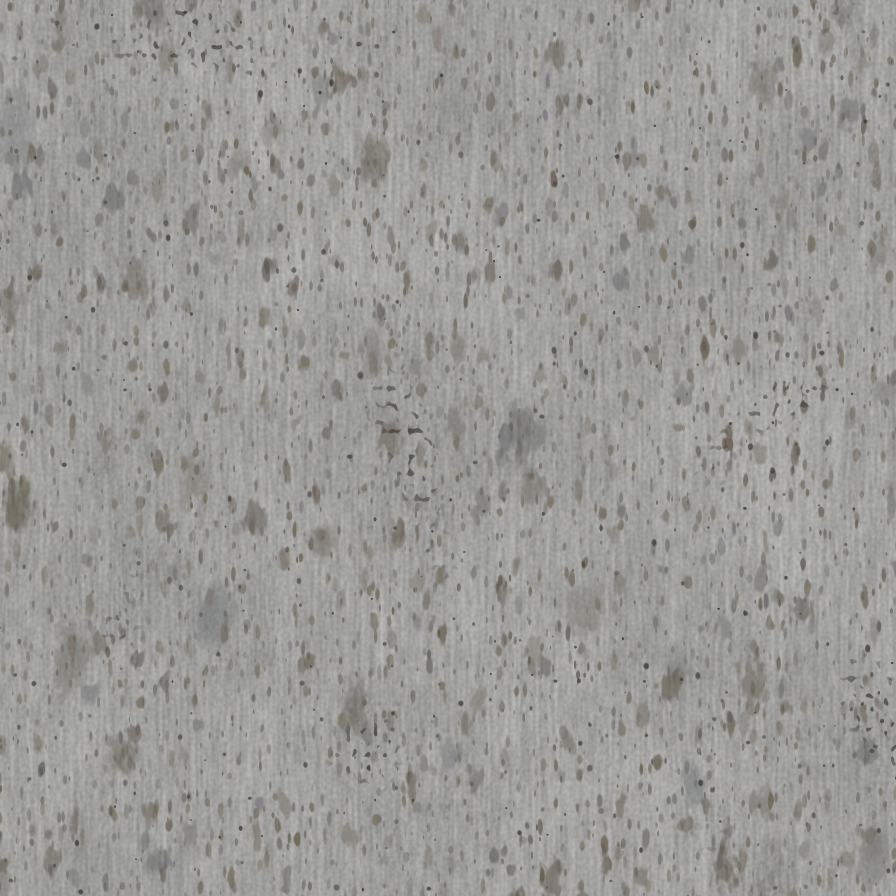
A WebGL 2 fragment shader for this texture:

```glsl
#version 300 es
precision highp float;

uniform vec2 u_resolution;
out vec4 fragColor;

vec3 hash3(vec2 cell, int seed) {
    uvec3 v = uvec3(ivec3(ivec2(cell), seed)) * 1664525u + 1013904223u;
    v.x += v.y * v.z; v.y += v.z * v.x; v.z += v.x * v.y;
    v ^= v >> 16u;
    v.x += v.y * v.z; v.y += v.z * v.x; v.z += v.x * v.y;
    return vec3(v >> 8u) / 16777216.0;
}

float cornerSlope(vec2 cell, vec2 offset, int seed) {
    float angle = 6.2832 * hash3(cell, seed).x;
    return dot(vec2(cos(angle), sin(angle)), offset);
}

float gradientNoise(vec2 p, int seed) {
    vec2 cell = floor(p), f = p - cell;
    vec2 blend = f * f * f * (f * (f * 6.0 - 15.0) + 10.0);
    vec2 e = vec2(1.0, 0.0);
    float low = mix(cornerSlope(cell, f, seed), cornerSlope(cell + e.xy, f - e.xy, seed), blend.x);
    float high = mix(cornerSlope(cell + e.yx, f - e.yx, seed), cornerSlope(cell + e.xx, f - e.xx, seed), blend.x);
    return mix(low, high, blend.y);
}

// Scattered upright flecks: x = coverage, y = tint of the strongest fleck
vec2 flecks(vec2 uv, vec2 grid, vec2 radius, float density, float softness, float ragged, int seed) {
    vec2 p = uv * grid, home = floor(p);
    vec2 strongest = vec2(0.0);
    for (int j = -1; j <= 1; j++) {
        for (int i = -1; i <= 1; i++) {
            vec2 cell = home + vec2(i, j);
            vec3 place = hash3(cell, seed);
            vec3 trait = hash3(cell, seed + 50);
            if (place.z > density) continue;
            vec2 toCentre = (p - cell - place.xy) / grid;
            vec2 size = radius * mix(0.5, 1.25, trait.x * trait.x) * vec2(1.0, mix(0.7, 1.4, trait.y));
            float reach = length(toCentre / size) + ragged;
            float cover = (1.0 - smoothstep(1.0 - softness, 1.0 + softness, reach)) * mix(0.45, 1.0, place.z / density);
            if (cover > strongest.x) strongest = vec2(cover, trait.z);
        }
    }
    return strongest;
}

vec3 stain(vec3 base, vec2 fleck, vec3 brown, vec3 grey, float opacity) {
    return mix(base, mix(brown, grey, smoothstep(0.45, 0.8, fleck.y)), fleck.x * opacity);
}

void main() {
    vec2 uv = gl_FragCoord.xy / u_resolution.y;

    // Shared noise fields
    float cloud = gradientNoise(uv * vec2(4.0, 5.0), 1) + 0.5 * gradientNoise(uv * vec2(11.0, 9.0), 2);
    float patches = gradientNoise(uv * vec2(26.0, 18.0), 3);
    float streak = 0.6 * gradientNoise(uv * vec2(231.0, 9.0), 4)
                 + 0.35 * gradientNoise(uv * vec2(107.0, 5.0), 5)
                 + 0.6 * gradientNoise(uv * vec2(243.0, 47.0), 6);
    float grain = gradientNoise(uv * vec2(237.0, 203.0), 7);
    float ragged = gradientNoise(uv * vec2(95.0, 42.0), 8) + 0.6 * gradientNoise(uv * vec2(190.0, 85.0), 9);

    // Brushed metal ground
    float tone = 0.63 + 0.045 * cloud + 0.03 * patches + 0.1 * streak + 0.06 * grain;
    vec3 color = tone * vec3(1.0, 0.998, 0.985);

    // Broad worn blotches, broken up by the brushing
    float blotchEdge = 0.9 * ragged + 0.8 * patches;
    vec2 blotch = flecks(uv, vec2(7.0, 6.0), vec2(0.021, 0.033), 0.6, 0.4, blotchEdge, 10);
    color = stain(color, blotch, vec3(0.42, 0.40, 0.36), vec3(0.44, 0.45, 0.46), 0.62 + 0.6 * streak + 0.4 * ragged);

    // Medium, small and fine flecks
    vec2 medium = flecks(uv, vec2(22.0, 15.0), vec2(0.009, 0.014), 0.5, 0.35, 1.1 * ragged + 0.3 * patches, 11);
    color = stain(color, medium, vec3(0.42, 0.39, 0.34), vec3(0.43, 0.43, 0.44), 0.65 + 0.5 * streak);

    float clustering = 0.8 + 0.5 * patches + 0.3 * cloud;
    vec2 small = flecks(uv, vec2(47.0, 29.0), vec2(0.0042, 0.0085), 0.55, 0.35, 0.9 * ragged, 12);
    color = stain(color, small, vec3(0.39, 0.35, 0.28), vec3(0.40, 0.39, 0.40), 0.8 * clustering);

    vec2 fine = flecks(uv, vec2(88.0, 52.0), vec2(0.0021, 0.0052), 0.48, 0.4, 0.5 * ragged, 13);
    color = stain(color, fine, vec3(0.36, 0.33, 0.27), vec3(0.36, 0.35, 0.37), 0.75 * clustering);

    // Dark pits, denser in a few places
    vec2 pit = flecks(uv, vec2(40.0, 40.0), vec2(0.0024, 0.0027), 0.22, 0.4, 0.3 * ragged, 14);
    color = mix(color, vec3(0.2, 0.19, 0.18), 0.75 * pit.x);
    float pitZone = smoothstep(0.28, 0.5, gradientNoise(uv * vec2(6.0, 5.0) + 3.7, 15));
    float peppering = smoothstep(0.22, 0.42, gradientNoise(uv * vec2(130.0, 105.0), 16));
    color = mix(color, vec3(0.22, 0.21, 0.19), 0.7 * pitZone * peppering);

    fragColor = vec4(clamp(color, 0.0, 1.0), 1.0);
}
```
